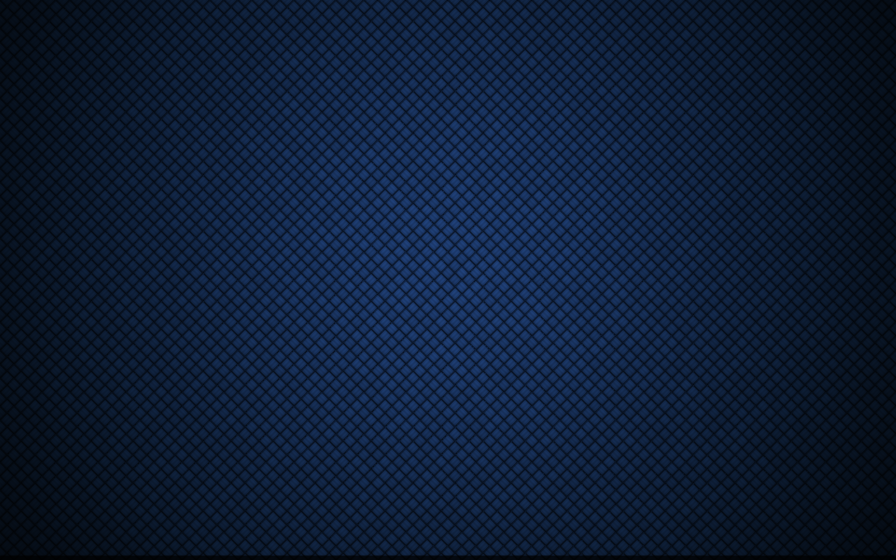
Write a WebGL 2 fragment shader that draws this pattern.

```glsl
#version 300 es
precision highp float;
// A dark blue woven mesh of small diamonds under a soft central light.
// Two diagonal strand directions swap over and under in a checkerboard;
// a radial falloff tints the weave and a thin dark hem closes the bottom.

uniform vec2 u_resolution;
out vec4 fragColor;

const float ROWS = 40.0;                    // diamonds per canvas height
const vec2 LIGHT_POS = vec2(0.0, 0.04);     // from the centre, in heights
const float LIGHT_SPREAD = 0.33;            // squared radius of the falloff
const vec3 LIT_BLUE = vec3(0.104, 0.213, 0.400);
const vec3 DEEP_BLUE = vec3(0.024, 0.062, 0.108);
const float CORNER_SHADE = 0.45;
const float GAP_HALF_WIDTH = 0.09;          // in cells
const float GAP_DARKNESS = 0.62;
const float END_DARKNESS = 0.60;            // strand ends against strand sides
const float SHEEN = 0.22;
const float TILT = 0.24;                    // light from the upper side
const float RIB_DEPTH = 0.06;
const float GRAIN = 0.10;
const float HEM_HEIGHT = 0.008;
const float HEM_LEVEL = 0.25;

float hash(vec2 cell) {
    vec3 q = fract(vec3(cell.xyx) * 0.1031);
    q += dot(q, q.yzx + 33.33);
    return fract((q.x + q.y) * q.z);
}

// Coverage of the dark gap around a cell border.
float gap(float local, float halfWidth, float blur) {
    float d = min(local, 1.0 - local);
    return 1.0 - smoothstep(halfWidth - blur, halfWidth + blur, d);
}

// Brightness of the woven strands at a point in diamond units.
float weave(vec2 p, float pixel) {
    vec2 diagonal = vec2(p.x + p.y, p.x - p.y);
    vec2 cell = floor(diagonal);
    vec2 local = fract(diagonal);
    float blur = max(0.07, 0.75 * pixel);

    // The upper strand runs along one diagonal, then the other.
    bool rising = mod(cell.x + cell.y, 2.0) < 0.5;
    float along = rising ? local.x : local.y;
    float across = rising ? local.y : local.x;

    float sides = gap(across, GAP_HALF_WIDTH, blur);
    float ends = END_DARKNESS * gap(along, GAP_HALF_WIDTH, blur);
    float shade = 1.0 - GAP_DARKNESS * max(sides, ends);

    // Rounded strand, lit from above, with fine ribs along its length.
    float crown = 4.0 * along * (1.0 - along);
    float upward = 0.5 * (local.x - local.y);
    shade *= 1.0 + SHEEN * (crown - 0.6) + TILT * upward;
    float ribFade = 1.0 - smoothstep(0.15, 0.35, pixel);
    shade *= 1.0 + RIB_DEPTH * ribFade * cos(across * 18.85);
    return shade * (1.0 + GRAIN * (hash(cell) - 0.5));
}

// Background tint from the central light.
vec3 lightColor(vec2 p) {
    vec2 d = p - LIGHT_POS;
    float glow = exp(-dot(d, d) / LIGHT_SPREAD);
    vec3 color = mix(DEEP_BLUE, LIT_BLUE, glow);
    float corner = smoothstep(0.60, 1.05, length(d));
    return color * (1.0 - CORNER_SHADE * corner);
}

void main() {
    vec2 p = (gl_FragCoord.xy - 0.5 * u_resolution) / u_resolution.y;
    float pixel = 1.4142 * ROWS / u_resolution.y;
    vec3 color = lightColor(p) * weave(p * ROWS, pixel);

    // Dark hem along the lower edge.
    float fromBottom = gl_FragCoord.y / u_resolution.y;
    float soft = 1.0 / u_resolution.y;
    float hem = smoothstep(HEM_HEIGHT - soft, HEM_HEIGHT + soft, fromBottom);
    color *= mix(HEM_LEVEL, 1.0, hem);

    fragColor = vec4(clamp(color, 0.0, 1.0), 1.0);
}
```
